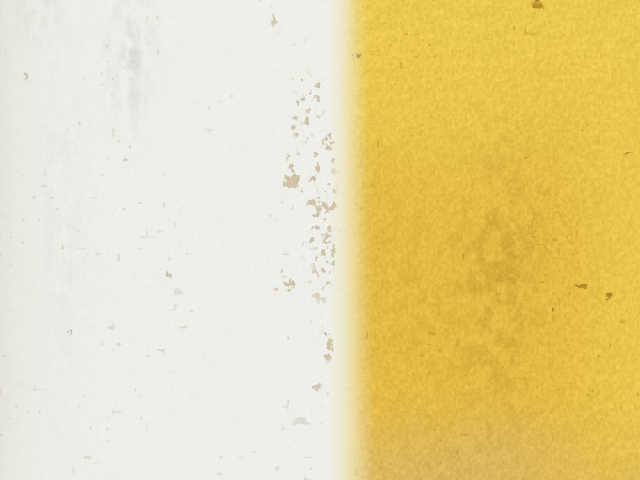
This texture is drawn by a WebGL 2 fragment shader. Its source:

```glsl
#version 300 es
precision highp float;

uniform vec2 u_resolution;
out vec4 outColor;

// Palette
const vec3 WHITE = vec3(0.938, 0.937, 0.918);
const vec3 SHADE_WHITE = vec3(0.885, 0.880, 0.840);
const vec3 STAIN = vec3(0.840, 0.838, 0.810);
const vec3 BARE = vec3(0.800, 0.750, 0.635);
const vec3 PIT = vec3(0.700, 0.670, 0.590);
const vec3 CREAM = vec3(0.935, 0.895, 0.720);
const vec3 YELLOW_TOP = vec3(0.920, 0.790, 0.320);
const vec3 YELLOW_MID = vec3(0.892, 0.735, 0.270);
const vec3 YELLOW_LOW = vec3(0.860, 0.720, 0.360);
const vec3 OCHRE = vec3(0.660, 0.480, 0.120);

// Layout in canvas heights
const float EDGE_START = 0.688;
const float EDGE_END = 0.772;
const float GRAIN_WHITE = 0.018;
const float GRAIN_YELLOW = 0.085;
const float RELIEF_STEP = 0.0026;

// Peeled zones: centre, radii
const int PEELS = 10;
const vec4 PEEL[PEELS] = vec4[PEELS](
  vec4(0.611, 0.627, 0.019, 0.046), vec4(0.659, 0.645, 0.011, 0.034),
  vec4(0.688, 0.690, 0.012, 0.038), vec4(0.682, 0.582, 0.015, 0.034),
  vec4(0.643, 0.497, 0.014, 0.016), vec4(0.681, 0.462, 0.015, 0.046),
  vec4(0.603, 0.412, 0.030, 0.022), vec4(0.645, 0.810, 0.030, 0.035),
  vec4(0.683, 0.280, 0.009, 0.026), vec4(0.625, 0.740, 0.020, 0.020));

// Small chips and dents: centre, radii
const int CHIPS = 12;
const vec4 CHIP[CHIPS] = vec4[CHIPS](
  vec4(0.056, 0.839, 0.009, 0.010), vec4(0.263, 0.665, 0.005, 0.004),
  vec4(0.352, 0.429, 0.006, 0.008), vec4(0.148, 0.311, 0.007, 0.006),
  vec4(0.661, 0.193, 0.014, 0.011), vec4(0.569, 0.957, 0.008, 0.016),
  vec4(1.267, 0.382, 0.008, 0.012), vec4(1.210, 0.404, 0.018, 0.005),
  vec4(1.151, 0.354, 0.005, 0.005), vec4(0.743, 0.885, 0.009, 0.004),
  vec4(1.306, 0.682, 0.013, 0.004), vec4(1.120, 0.990, 0.012, 0.014));

float hash(vec2 p) {
  vec3 q = fract(p.xyx * 0.1031);
  q += dot(q, q.yzx + 33.33);
  return fract((q.x + q.y) * q.z);
}

float noise(vec2 p) {
  vec2 i = floor(p), f = fract(p);
  f = f * f * (3.0 - 2.0 * f);
  return mix(mix(hash(i), hash(i + vec2(1, 0)), f.x),
             mix(hash(i + vec2(0, 1)), hash(i + vec2(1, 1)), f.x), f.y);
}

float fbm(vec2 p) {
  float sum = 0.0, amp = 0.533;
  for (int i = 0; i < 4; i++) {
    sum += amp * noise(p);
    p = mat2(1.6, 1.2, -1.2, 1.6) * p + 17.3;
    amp *= 0.5;
  }
  return sum;
}

float blob(vec2 p, vec2 centre, vec2 radius) {
  vec2 d = (p - centre) / radius;
  return exp(-dot(d, d));
}

// Plaster surface: trowel ridges above, lumps at lower right
float relief(vec2 p) {
  float trowel = fbm(p * vec2(16.0, 50.0)) * smoothstep(0.5, 1.0, p.y);
  float lumps = fbm(p * 24.0) * blob(p, vec2(1.25, 0.12), vec2(0.16, 0.15));
  return 0.22 * fbm(p * 100.0) + 0.5 * trowel + 0.9 * lumps;
}

void main() {
  vec2 p = gl_FragCoord.xy / u_resolution.y;
  float broad = fbm(p * 5.0);
  float fine = 0.6 * noise(p * vec2(210.0, 150.0)) + 0.4 * noise(p * vec2(370.0, 290.0)) - 0.5;
  float streak = fbm(p * vec2(50.0, 10.0));

  // White wall with a dim left side and broken grey runs
  vec3 white = mix(WHITE, SHADE_WHITE, 0.7 * exp(-p.x * 18.0) + 0.1 * broad * (1.0 - p.x));
  float run = blob(p, vec2(0.275, 0.88), vec2(0.045, 0.15)) + 0.8 * blob(p, vec2(0.07, 0.98), vec2(0.05, 0.06))
            + 0.3 * blob(p, vec2(0.13, 0.55), vec2(0.05, 0.40));
  float broken = smoothstep(0.35, 0.70, 0.5 * streak + 0.5 * fbm(p * vec2(75.0, 45.0)));
  white = mix(white, STAIN, 0.75 * run * broken);

  // Yellow wall: bright top, deep middle, dusty foot
  vec3 yellow = mix(YELLOW_MID, YELLOW_TOP, smoothstep(0.50, 0.95, p.y + 0.2 * (broad - 0.5)));
  yellow = mix(yellow, YELLOW_TOP, 0.7 * smoothstep(1.12, 1.32, p.x));
  float foot = 1.0 - smoothstep(0.0, 0.22, p.y + 0.1 * (broad - 0.5));
  yellow = mix(yellow, YELLOW_LOW, foot * (1.0 - 0.6 * smoothstep(1.0, 1.3, p.x)));
  float grime = blob(p, vec2(1.05, 0.45), vec2(0.07, 0.30)) + 0.5 * blob(p, vec2(0.92, 0.35), vec2(0.18, 0.3));
  yellow = mix(yellow, OCHRE, 0.22 * grime * smoothstep(0.35, 0.75, fbm(p * vec2(60.0, 45.0))));

  // Hairline cracks
  float ridge = abs(fbm(p * 14.0 + 3.7) - 0.5);
  float crack = (1.0 - smoothstep(0.003, 0.018, ridge)) * blob(p, vec2(1.13, 0.51), vec2(0.10, 0.10));
  yellow = mix(yellow, OCHRE, 0.28 * crack);

  // Soft sprayed boundary passing through cream, wider toward the foot
  float spread = 0.022 * (1.0 - p.y);
  float along = (p.x + 0.006 * (streak - 0.5) - EDGE_START) / (EDGE_END + spread - EDGE_START);
  float paint = smoothstep(0.25, 1.0, along);
  vec3 color = mix(mix(white, CREAM, smoothstep(-0.1, 0.5, along)), yellow, paint);

  // Peeled flakes, broken into crumbs
  float zone = 0.42 * blob(p, vec2(0.665, 0.56), vec2(0.045, 0.28));
  for (int i = 0; i < PEELS; i++) zone = max(zone, blob(p, PEEL[i].xy, PEEL[i].zw * 1.1));
  float flake = smoothstep(0.60, 0.70, fbm(p * vec2(92.0, 78.0)) + 0.21 * zone - 0.09);
  color = mix(color, BARE, 0.9 * flake * smoothstep(0.1, 0.4, zone) * (1.0 - paint));

  // Scattered pinholes
  float pinhole = smoothstep(0.87, 0.97, noise(p * 85.0 + 9.0)) * smoothstep(0.5, 0.7, noise(p * 13.0));
  color = mix(color, mix(PIT, OCHRE, paint), 0.3 * pinhole);

  // Chips and dents, shadowed on the upper rim
  vec2 warp = 0.012 * (vec2(noise(p * 150.0), noise(p * 150.0 + 41.0)) - 0.5);
  for (int i = 0; i < CHIPS; i++) {
    vec2 d = (p + warp - CHIP[i].xy) / CHIP[i].zw;
    float mask = 1.0 - smoothstep(0.35, 1.0, length(d));
    vec3 hollow = mix(mix(BARE, PIT, smoothstep(-0.2, 0.6, d.y)), OCHRE, paint);
    color = mix(color, hollow, 0.8 * mask);
  }

  // Relief and grain
  float slope = relief(p) - relief(p + vec2(-RELIEF_STEP, RELIEF_STEP));
  color += slope * mix(0.06, 0.22, paint);
  color += fine * mix(GRAIN_WHITE, GRAIN_YELLOW, paint);
  outColor = vec4(clamp(color, 0.0, 1.0), 1.0);
}
```
